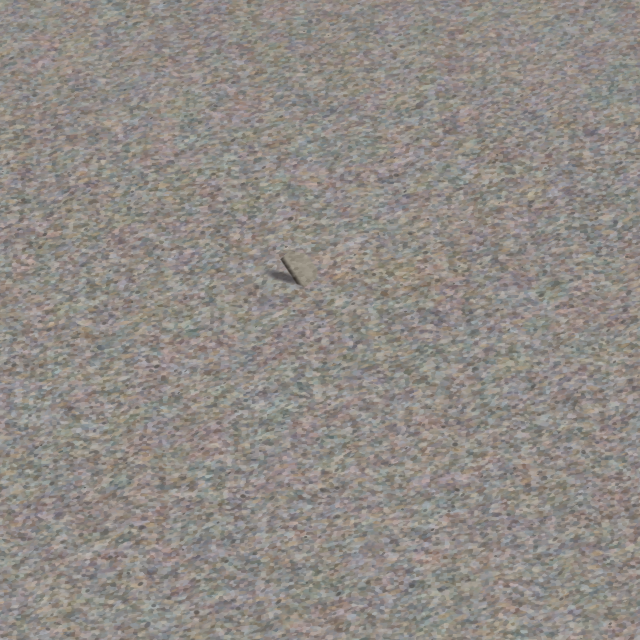
This texture is drawn by a WebGL 1 fragment shader. Its source:

```glsl
precision highp float;
uniform vec2 u_resolution;

vec3 hash3(vec2 p) {
  vec3 q = vec3(dot(p, vec2(127.1, 311.7)), dot(p, vec2(269.5, 183.3)), dot(p, vec2(419.2, 371.9)));
  return fract(sin(q) * 43758.5);
}

// Soft cellular noise: each grain carries three random tones, centred on zero
vec3 grains(vec2 p) {
  vec3 sum = vec3(0.0);
  float total = 0.0;
  for (int y = -1; y <= 1; y++) {
    for (int x = -1; x <= 1; x++) {
      vec2 id = floor(p) + vec2(x, y);
      vec2 offset = id + 0.1 + 0.8 * hash3(id).xy - p;
      float weight = exp(-9.0 * dot(offset, offset));
      sum += weight * hash3(id + 37.0);
      total += weight;
    }
  }
  return sum / total - 0.5;
}

// Sparse tilted ellipses: x is coverage, y is a random tone
vec2 flecks(vec2 p, float density, vec2 radius) {
  vec2 result = vec2(0.0);
  for (int y = -1; y <= 1; y++) {
    for (int x = -1; x <= 1; x++) {
      vec2 id = floor(p) + vec2(x, y);
      vec3 place = hash3(id + 11.0);
      vec3 look = hash3(id + 71.0);
      vec2 d = p - id - place.xy;
      d.y -= d.x * (look.x - 0.4) * 0.9;
      float r = length(d / (radius * (0.5 + look.y)));
      float cover = (1.0 - smoothstep(0.5, 1.25, r)) * step(place.z, density);
      if (cover > result.x) result = vec2(cover, look.z);
    }
  }
  return result;
}

// Pebble as an intersection of half-planes
float pebble(vec2 p) {
  float d = dot(p, vec2(-0.83, -0.55)) - 0.018;
  d = max(d, dot(p, vec2(-0.68, 0.73)) - 0.031);
  d = max(d, dot(p, vec2(0.16, 0.99)) - 0.024);
  d = max(d, dot(p, vec2(0.78, 0.62)) - 0.0205);
  d = max(d, dot(p, vec2(0.99, -0.12)) - 0.027);
  d = max(d, dot(p, vec2(0.58, -0.82)) - 0.028);
  return max(d, dot(p, vec2(-0.29, -0.96)) - 0.0255);
}

void main() {
  vec2 uv = gl_FragCoord.xy / u_resolution;

  // Grains shrink slightly with distance and lean a little to the right
  vec2 ground = vec2(uv.x + (uv.x - 0.5) * 0.12 * uv.y, uv.y * (1.0 + 0.14 * uv.y));
  ground.y -= 0.12 * ground.x;
  ground += 0.0015 * sin(ground.yx * vec2(71.0, 53.0));

  vec3 fine = grains(ground * vec2(155.0, 225.0));
  vec3 medium = grains(ground * vec2(80.0, 135.0) + 19.0);
  vec3 broad = grains(ground * vec2(20.0, 32.0) + 53.0);
  float focus = 1.0 - 0.25 * smoothstep(0.65, 1.0, uv.y);

  // Asphalt with brightness and warmth varying from grain to grain
  vec3 color = vec3(0.562, 0.542, 0.526);
  color += focus * (0.17 * fine.x + 0.12 * medium.x) + 0.025 * broad.x;
  color += vec3(0.04, 0.0, -0.04) * (fine.y + medium.y + 0.6 * broad.y);
  color += vec3(0.02, -0.02, 0.01) * (medium.z + broad.z);
  color += 0.004 * sin(uv.x * 9.0 + 3.0 * sin(uv.y * 7.0));

  // Pale and tan chips, then dark pits
  vec2 chip = flecks(ground * vec2(52.0, 98.0), 0.2, vec2(0.42, 0.3));
  vec3 chipColor = mix(vec3(0.7, 0.68, 0.65), vec3(0.68, 0.59, 0.47), smoothstep(0.3, 0.9, chip.y));
  color = mix(color, chipColor + 0.08 * fine.x, 0.55 * focus * chip.x);
  vec2 pit = flecks(ground * vec2(66.0, 88.0) + 29.0, 0.16, vec2(0.24, 0.23));
  color = mix(color, vec3(0.33, 0.32, 0.31), focus * pit.x * (0.25 + 0.5 * pit.y * pit.y));

  // Warm dust beside the pebble
  vec2 p = uv - vec2(0.469, 0.581);
  vec2 dust = (p - vec2(0.11, -0.005)) / vec2(0.13, 0.03);
  color += vec3(0.025, 0.008, -0.015) * exp(-dot(dust, dust));

  // Cast shadow
  vec2 s = p - vec2(-0.025, -0.014);
  s.y += 0.28 * s.x;
  float shadow = 1.0 - smoothstep(0.4, 1.2, length(s / vec2(0.032, 0.009)));
  color = mix(color, vec3(0.31, 0.3, 0.31) + 0.04 * fine.x, 0.85 * shadow);

  // Pebble with a dark lower-left side
  float lit = smoothstep(-0.017, -0.009, dot(p, vec2(0.83, 0.55)));
  vec3 stone = mix(vec3(0.25, 0.23, 0.21), vec3(0.59, 0.565, 0.515), lit);
  stone += 0.09 * fine.x + 0.06 * medium.x + 0.6 * p.y;
  color = mix(color, stone, 1.0 - smoothstep(-0.0015, 0.0015, pebble(p)));

  gl_FragColor = vec4(color, 1.0);
}
```
